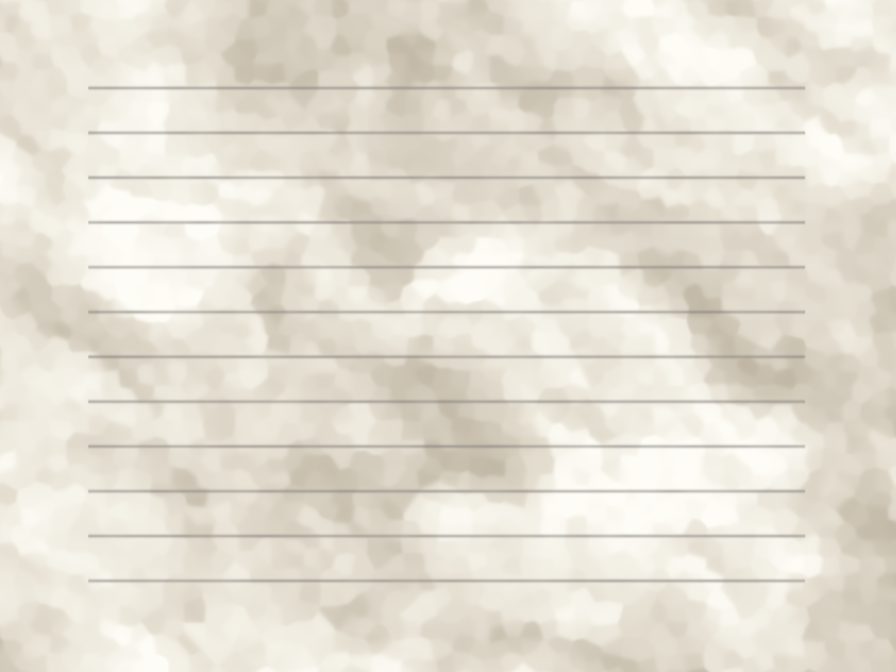
This pattern is drawn by a Shadertoy shader. Its source:

```glsl
// Twelve soft grey ruled lines on mottled, diagonally creased cream parchment.

const float LINE_PITCH = 1.0 / 15.0;
const float LINE_OFFSET = 0.0023;
const float FIRST_LINE = 2.0;
const float LAST_LINE = 13.0;
const float LINE_SOFTNESS = 0.0026;
const vec2 LINE_SPAN = vec2(0.0985, 0.8985); // fractions of the width

const vec3 STAIN = vec3(0.75, 0.71, 0.64);
const vec3 CREAM = vec3(0.92, 0.90, 0.85);
const vec3 HIGHLIGHT = vec3(0.995, 0.99, 0.965);
const vec3 INK = vec3(0.52, 0.50, 0.48);

float hash21(vec2 p) {
    vec3 q = fract(p.xyx * vec3(0.1031, 0.1030, 0.0973));
    q += dot(q, q.yzx + 33.33);
    return fract((q.x + q.y) * q.z);
}

vec2 hash22(vec2 p) {
    return vec2(hash21(p), hash21(p + vec2(57.3, 113.7)));
}

float valueNoise(vec2 p) {
    vec2 i = floor(p);
    vec2 f = fract(p);
    vec2 u = f * f * (3.0 - 2.0 * f);
    float low = mix(hash21(i), hash21(i + vec2(1, 0)), u.x);
    float high = mix(hash21(i + vec2(0, 1)), hash21(i + vec2(1, 1)), u.x);
    return mix(low, high, u.y);
}

mat2 rotation(float angle) {
    float c = cos(angle);
    float s = sin(angle);
    return mat2(c, s, -s, c);
}

float fbm(vec2 p, float gain) {
    float sum = 0.0;
    float total = 0.0;
    float amplitude = 1.0;
    for (int i = 0; i < 4; i++) {
        sum += amplitude * valueNoise(p);
        total += amplitude;
        amplitude *= gain;
        p = rotation(0.08) * p * 1.93 + vec2(17.1, 9.2);
    }
    return sum / total;
}

// Clouds stretched along creases that fall to the right.
float creasedClouds(vec2 p) {
    vec2 q = rotation(0.65) * p * vec2(3.8, 6.6) + vec2(12.0, 64.0);
    vec2 warp = vec2(valueNoise(p * 9.0 + 5.0), valueNoise(p * 9.0 + 71.0)) - 0.5;
    return fbm(q + 0.6 * warp, 0.8);
}

// Blends cloud samples around jittered seeds into small soft facets.
float softFacets(vec2 p, float density, float sharpness) {
    vec2 g = p * density;
    vec2 cell = floor(g);
    float sum = 0.0;
    float total = 0.0;
    for (int y = -1; y <= 1; y++) {
        for (int x = -1; x <= 1; x++) {
            vec2 id = cell + vec2(x, y);
            vec2 seed = id + 0.1 + 0.8 * hash22(id);
            vec2 d = g - seed;
            float weight = exp(-sharpness * dot(d, d));
            float tone = creasedClouds(seed / density);
            tone += 0.08 * (hash21(id + 211.0) - 0.5);
            sum += weight * tone;
            total += weight;
        }
    }
    return sum / total;
}

vec3 parchment(float tone) {
    vec3 color = mix(STAIN, CREAM, smoothstep(0.06, 0.54, tone));
    return mix(color, HIGHLIGHT, smoothstep(0.43, 0.78, tone));
}

// Coverage of the nearest rule, cut off at both margins.
float ruledLines(vec2 p, float aspect, float pixel) {
    float row = round((p.y - LINE_OFFSET) / LINE_PITCH);
    row = clamp(row, FIRST_LINE, LAST_LINE);
    float dy = p.y - LINE_OFFSET - row * LINE_PITCH;
    float t = dy / max(LINE_SOFTNESS, 0.8 * pixel);
    vec2 span = LINE_SPAN * aspect;
    float inside = min(p.x - span.x, span.y - p.x);
    return exp(-t * t) * smoothstep(-pixel, pixel, inside);
}

void mainImage(out vec4 fragColor, in vec2 fragCoord) {
    vec2 p = fragCoord / iResolution.y;
    float aspect = iResolution.x / iResolution.y;

    // Paper: soft facets at two sizes, with raised contrast
    float tone = mix(softFacets(p, 40.0, 7.0), softFacets(p + 3.7 / 58.0, 58.0, 7.0), 0.0);
    tone = mix(tone, creasedClouds(p), 0.15);
    vec3 color = parchment(0.5 + 1.12 * (tone - 0.5));

    // Rules, slightly uneven in ink strength
    float strength = 0.46 + 0.1 * valueNoise(p * vec2(30.0, 15.0));
    color = mix(color, INK, strength * ruledLines(p, aspect, 1.0 / iResolution.y));

    fragColor = vec4(color, 1.0);
}
```
